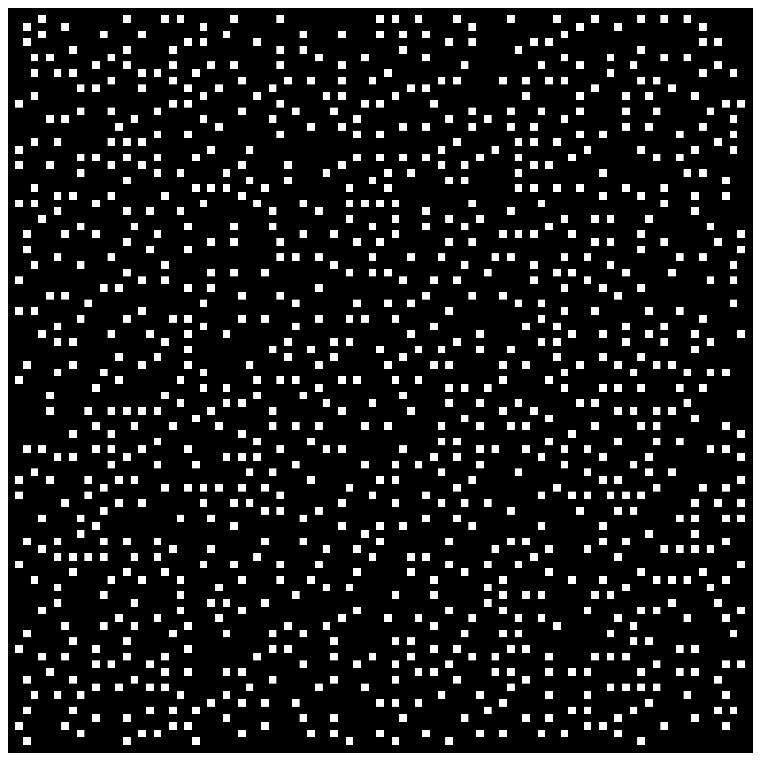
This texture is drawn by a Shadertoy shader. Its source:

```glsl
#define CELLS 100
#define FIELD_MIN ivec2(1, 2)
#define FIELD_SIZE 97
#define EDGE_PIXELS 0.15
#define SEED 1u
#define INK vec3(0.0)
#define PAPER vec3(1.0)

// Integer hash, 0 to 1
float hash(ivec2 cell) {
    uint h = uint(cell.x) * 1597334677u ^ uint(cell.y) * 3812015801u ^ SEED * 2654435769u;
    h = (h ^ (h >> 16)) * 2246822519u;
    h = (h ^ (h >> 13)) * 3266489917u;
    return float((h ^ (h >> 16)) >> 8) / 16777216.0;
}

// True within the field, shrunk by a number of cells on every side
bool inField(ivec2 cell, int inset) {
    ivec2 local = cell - FIELD_MIN;
    return all(greaterThanEqual(local, ivec2(inset))) &&
           all(lessThan(local, ivec2(FIELD_SIZE - inset)));
}

// A cell wins when it outranks all eight neighbours, so dots never touch
bool isPeak(ivec2 cell) {
    float own = hash(cell);
    for (int i = 0; i < 9; i++) {
        ivec2 offset = ivec2(i % 3, i / 3) - 1;
        if (i != 4 && hash(cell + offset) >= own) return false;
    }
    return true;
}

// White frame around a black field with white peaks
float cellLight(ivec2 cell) {
    if (!inField(cell, 0)) return 1.0;
    return inField(cell, 1) && isPeak(cell) ? 1.0 : 0.0;
}

void mainImage(out vec4 fragColor, in vec2 fragCoord) {
    // Square grid centred on the canvas
    float side = min(iResolution.x, iResolution.y);
    vec2 p = ((fragCoord - 0.5 * iResolution.xy) / side + 0.5) * float(CELLS);

    // Narrow box filter over the cells under this pixel
    float width = min(EDGE_PIXELS * float(CELLS) / side, 1.0);
    vec2 low = p - 0.5 * width;
    vec2 base = floor(low);
    vec2 share = clamp((low + width - base - 1.0) / width, 0.0, 1.0);

    float light = 0.0;
    for (int i = 0; i < 4; i++) {
        ivec2 corner = ivec2(i % 2, i / 2);
        vec2 weight = mix(1.0 - share, share, vec2(corner));
        float area = weight.x * weight.y;
        if (area > 0.0) light += area * cellLight(ivec2(base) + corner);
    }
    fragColor = vec4(mix(INK, PAPER, light), 1.0);
}
```
